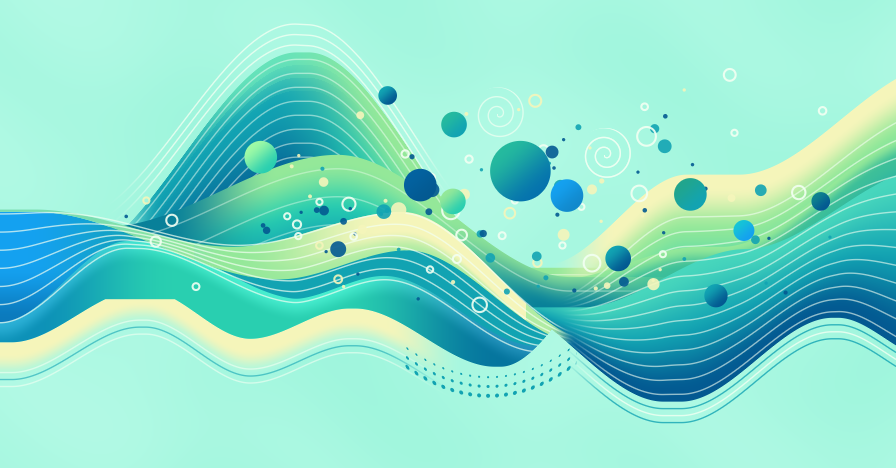
Reproduce this background procedurally as a WebGL 2 fragment shader.

```glsl
#version 300 es
precision highp float;
uniform vec2 u_resolution;
out vec4 outColor;

float px; // size of one pixel in scene units
vec2 p;
vec3 col;

float ramp(float a, float b, float v) {
  float t = clamp((v - a) / (b - a), 0.0, 1.0);
  return t * t * (3.0 - 2.0 * t);
}
float rise(float a, float b) { return ramp(a, b, p.x); }
float fill(float d) { return clamp(0.5 + d / px, 0.0, 1.0); }
float hash(float n) { return fract(sin(n * 12.9898) * 43758.547); }
float slope(float v) { return max(length(vec2(dFdx(v), dFdy(v))) / px, 0.001); }
float stroke(float d) { return fill(0.006 - abs(d) / slope(d)); }
float stripes(float v) { return fill(0.006 - abs(fract(v) - 0.5) / slope(v)); }
void paint(vec3 c, float a) { col = mix(col, c, a); }

// Shaded ball, lit from the upper left
void orb(float x, float y, float r, vec3 dark, vec3 light) {
  vec2 q = (p - vec2(x, y)) / r;
  paint(mix(dark, light, ramp(-0.9, 0.9, q.y * 0.7 - q.x * 0.6)), fill(r - r * length(q)));
}

void main() {
  px = 4.02 / u_resolution.y;
  p = gl_FragCoord.xy * px;
  float x = p.x, y = p.y;
  vec3 mint = vec3(0.66, 0.97, 0.88), cream = vec3(0.96, 0.96, 0.73), leaf = vec3(0.58, 0.91, 0.6);
  vec3 jade = vec3(0.16, 0.81, 0.69), teal = vec3(0.07, 0.64, 0.7), navy = vec3(0.01, 0.35, 0.57);
  vec3 azure = vec3(0.08, 0.63, 0.94), white = vec3(0.95, 1, 0.95);

  // Soft mottled backdrop
  float haze = sin(x * 1.3 + sin(y * 1.9)) * sin(y * 1.7 + 0.8 * sin(x * 2.1));
  vec3 back = mint + vec3(0.035, 0.008, 0.015) * haze;

  // Crest and edge curves
  float hill = 1.8 + 1.77 * rise(0.6, 2.55) - 1.85 * rise(2.65, 4.5);
  float meadow = 2.07 + 0.62 * rise(0.9, 2.9) - 1.05 * rise(2.9, 4.9);
  float sash = 2.22 - 0.32 * rise(0.3, 2.0) + 0.3 * rise(2.0, 3.45) - 1.1 * rise(3.45, 5.1);
  float hem = 2.2 - 0.58 * rise(0.3, 2.4) + 0.25 * rise(2.4, 3.5) - 0.8 * rise(3.5, 5.0);
  float under = 1.25 + 0.7 * rise(0.0, 1.1) - 0.5 * rise(1.2, 2.6) + 0.2 * rise(2.5, 3.3) - 0.6 * rise(3.3, 4.6);
  float shore = 1.08 + 0.45 * rise(0.1, 1.2) - 0.42 * rise(1.25, 2.15) + 0.26 * rise(2.15, 3.0)
    - 0.5 * rise(3.05, 4.25) + 1.2 * rise(4.3, 5.6);
  float ridge = 1.75 + 0.77 * rise(4.7, 5.9) + 0.95 * rise(6.35, 8.1);
  float bank = 1.62 + 0.28 * rise(4.8, 6.0) + rise(6.2, 8.0);
  float surf = 1.38 + 0.5 * rise(5.0, 6.4) + 0.7 * rise(6.4, 8.0);
  float keel = 1.45 - 0.88 * rise(4.2, 5.7) + 0.72 * rise(5.85, 7.15) - 0.35 * rise(7.2, 8.0);
  float base = min(shore, keel);

  // Banded hill at the back
  col = back;
  float d = hill - y;
  float band = 0.6 * d + 0.044 * floor(d / 0.11) + 0.35 * rise(2.3, 1.3);
  vec3 tone = mix(mix(vec3(0.4, 0.89, 0.73), teal, ramp(0.0, 0.4, band)), navy, ramp(0.35, 1.15, band));
  tone = mix(tone, mix(leaf, jade, ramp(0.1, 0.8, d)), rise(2.3, 3.4));
  paint(mix(tone, white, 0.5 * stripes(d / 0.12)), fill(d) * rise(0.9, 1.4));

  // Pale ridge and green bank on the right
  d = ridge - y;
  tone = mix(mix(cream, leaf, ramp(0.1, 0.5, d)), jade, ramp(0.4, 1.0, d));
  paint(tone, fill(d) * rise(4.7, 5.3));
  d = bank - y;
  tone = mix(mix(leaf, vec3(0.24, 0.75, 0.6), ramp(0.0, 0.18, d)), teal, ramp(0.15, 0.6, d));
  paint(tone, fill(d) * rise(4.5, 5.1));

  // Green meadow sinking into dark teal
  d = meadow - y;
  tone = mix(mix(leaf, jade, ramp(0.05, 0.5, d)), teal, ramp(0.35, 0.8, d));
  tone = mix(tone, vec3(0.03, 0.5, 0.6), max(rise(2.4, 1.4), rise(3.7, 4.7) * ramp(-0.1, 0.3, d)));
  paint(mix(tone, white, 0.4 * stripes(d / 0.24)), fill(d) * rise(5.9, 5.0));

  // Deep striped wave on the right
  float t = (surf - y) / max(surf - keel, 0.1);
  tone = mix(mix(vec3(0.28, 0.84, 0.74), teal, ramp(0.0, 0.55, t)), navy, ramp(0.4, 0.95, t));
  paint(mix(tone, teal, 0.6 * rise(5.1, 4.6)), fill(surf - y));
  d = ridge - 0.3 - y;
  paint(white, 0.6 * stripes(d / max(d + y - keel, 0.1) * 13.0) * fill(d) * rise(4.8, 5.3));

  // Left and central currents
  float west = rise(4.95, 4.7);
  tone = mix(mix(azure, teal, rise(0.2, 1.4)), navy, 0.55 * ramp(1.75, 1.25, y) * rise(1.6, 0.4));
  paint(tone, fill(hem - y) * west);
  tone = mix(vec3(0.05, 0.57, 0.72), jade, rise(0.3, 1.5));
  tone = mix(tone, vec3(0.02, 0.46, 0.62), rise(2.9, 4.3)) + 0.12 * ramp(under - 0.2, under, y);
  paint(tone, fill(min(under, hem) - y) * west);

  // Cream sash with fanned lines
  tone = mix(mix(vec3(0.24, 0.76, 0.9), leaf, rise(0.6, 2.0)), cream, rise(2.0, 3.3));
  tone = mix(tone, leaf, 0.7 * ramp(sash - 0.15, hem, y));
  paint(tone, fill(sash - y) * fill(y - hem) * west);
  t = (sash + 0.04 - y) / (sash + 0.12 - under);
  paint(white, 0.7 * stripes(t * 7.0) * fill(t) * fill(1.0 - t) * west);

  // Cream foam below the body
  d = shore - y;
  back = mix(back, mix(cream, mint, ramp(0.1, 0.31, d)), fill(d) * ramp(0.34, 0.27, d) * rise(4.0, 3.3));
  col = mix(back, col, fill(y - base));

  // Outer contours, hanging dots and two spirals
  for (float i = 1.0; i < 4.0; i++) {
    float odd = mod(i, 2.0);
    paint(white, 0.8 * stroke(y - hill - 0.09 * i + 0.05 * x - 0.1) * rise(0.9, 1.5) * rise(3.9, 3.5));
    paint(mix(white, teal, odd), 0.8 * stroke(y - keel + 0.06 * i) * rise(4.8, 5.3));
    paint(mix(teal, white, odd), 0.6 * stroke(y - shore + 0.2 + 0.06 * i) * rise(3.9, 3.2));
    float row = 0.54 + 0.08 * i + 0.5 * (x - 4.2) * (x - 4.2);
    vec2 cell = vec2((fract(x * 13.0) - 0.5) / 13.0, y - row);
    paint(teal, fill(0.021 - 0.004 * i - length(cell)) * fill(0.75 - abs(x - 4.2)) * fill(base - y));
    vec2 q = p - mix(vec2(4.28, 3.04), vec2(5.2, 2.69), odd);
    float r = length(q), curl = fract(r / 0.085 - atan(q.y, q.x) / 6.2832);
    paint(white, 0.7 * fill(0.006 - 0.085 * abs(curl - 0.5)) * fill(0.23 - r));
  }

  // Bubbles, dense above the centre and sparse along the waves
  for (float i = 1.0; i < 120.0; i++) {
    float a = hash(i), b = hash(i + 150.3), kind = hash(i + 311.7);
    vec2 c = vec2(2.15 + 2.6 * (a + hash(i + 77.1)), 1.15 + 1.3 * (b + hash(i + 219.9)));
    if (i > 75.0) c = vec2(0.9 + 5.9 * a, 1.5 + 0.9 * b);
    float r = 0.014 + 0.055 * pow(hash(i + 401.3), 3.0), s = length(p - c);
    vec3 ink = kind < 0.3 ? navy : kind < 0.5 ? teal : kind < 0.75 ? cream : white;
    paint(ink, 0.9 * (kind > 0.7 ? fill(0.009 - abs(s - r - 0.012)) : fill(r - s)));
  }

  // Large orbs
  orb(4.47, 2.55, 0.26, vec3(0.02, 0.45, 0.68), jade * 0.9);
  orb(4.87, 2.34, 0.14, azure * 0.85, azure);
  orb(5.93, 2.35, 0.14, teal, jade * 0.8);
  orb(2.24, 2.67, 0.14, jade, leaf * 1.08);
  orb(3.9, 2.95, 0.11, teal, jade * 0.9);
  orb(3.61, 2.43, 0.14, navy, navy * 1.1);
  orb(3.89, 2.29, 0.11, jade, leaf);
  orb(5.31, 1.8, 0.11, navy, teal);
  orb(6.15, 1.48, 0.1, navy, teal);
  orb(6.39, 2.04, 0.09, azure, teal * 1.2);
  orb(3.33, 3.2, 0.08, navy, teal);
  orb(7.05, 2.29, 0.08, navy, teal * 0.8);
  outColor = vec4(clamp(col, 0.0, 1.0), 1);
}
```
